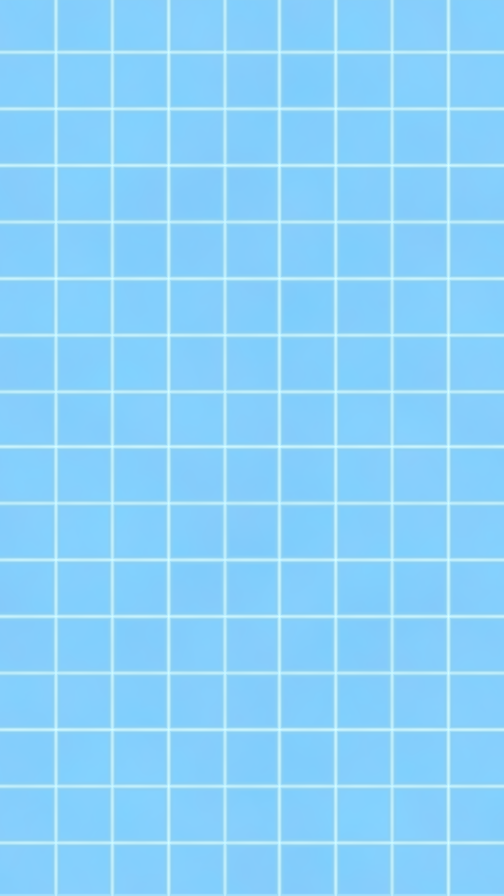
A Shadertoy shader for this pattern:

```glsl
#define CELL vec2(0.1118, 0.1123)
#define ORIGIN vec2(-0.0007, -0.0069)
#define COLUMNS 9.0
#define SEAM vec2(0.50, 0.95)
#define SEAM_SHIFT vec2(0.0039, 0.0035)
#define LINE_HALF 0.0031
#define LINE_SOFT 0.0030
#define HALO_HALF 0.0085
#define MOTTLE 0.022
#define SKY vec3(0.516, 0.809, 0.990)
#define HALO vec3(0.542, 0.812, 0.952)
#define CHALK vec3(0.785, 0.955, 0.995)

// Layered sines, roughly -1 to 1
float softMottle(vec2 p) {
    float sum = 0.0;
    float amplitude = 0.5;
    for (int i = 0; i < 4; i++) {
        sum += amplitude * sin(p.x + 1.7 * sin(p.y)) * sin(p.y + 1.3 * sin(p.x));
        p = mat2(1.5, 1.1, -1.1, 1.5) * p + 2.3;
        amplitude *= 0.6;
    }
    return sum;
}

// Coverage of a soft band on each axis
vec2 band(vec2 dist, float halfWidth, float soft) {
    return 1.0 - smoothstep(halfWidth - soft, halfWidth + soft, dist);
}

void mainImage(out vec4 fragColor, in vec2 fragCoord) {
    // Canvas width is one unit
    vec2 p = fragCoord / iResolution.x;
    float soft = max(LINE_SOFT, 0.7 / iResolution.x);

    // Nearest rule on each axis; the cell at each seam is a little narrower
    vec2 grid = (p + step(SEAM, p) * SEAM_SHIFT - ORIGIN) / CELL;
    vec2 index = round(grid);
    index.x = clamp(index.x, 1.0, COLUMNS - 1.0);
    vec2 dist = abs(grid - index) * CELL;

    // Strength changes from rule to rule and along each
    vec2 strength = 0.90 + 0.08 * sin(index * 2.4 + 1.0) + 0.03 * sin(p.yx * 70.0 + index * 4.0);
    vec2 rules = band(dist, LINE_HALF, soft) * strength;
    vec2 halos = band(dist, HALO_HALF, soft);

    // Ground with a broad drift in hue and in brightness
    vec3 color = SKY + MOTTLE * softMottle(p * 14.0) * vec3(0.8, -0.4, -0.2);
    color += MOTTLE * softMottle(p * 8.0 + 5.0) * vec3(0.6, 0.6, 0.3);

    // Dull fringe, then pale rules and a faint strip along the bottom
    color = mix(color, HALO, max(halos.x, halos.y));
    float strip = 0.4 * (1.0 - smoothstep(0.002, 0.006, p.y));
    color = mix(color, CHALK, max(strip, max(rules.x, rules.y)));

    // Crossings glow a little brighter
    color += 0.06 * rules.x * rules.y;
    fragColor = vec4(clamp(color, 0.0, 1.0), 1.0);
}
```
